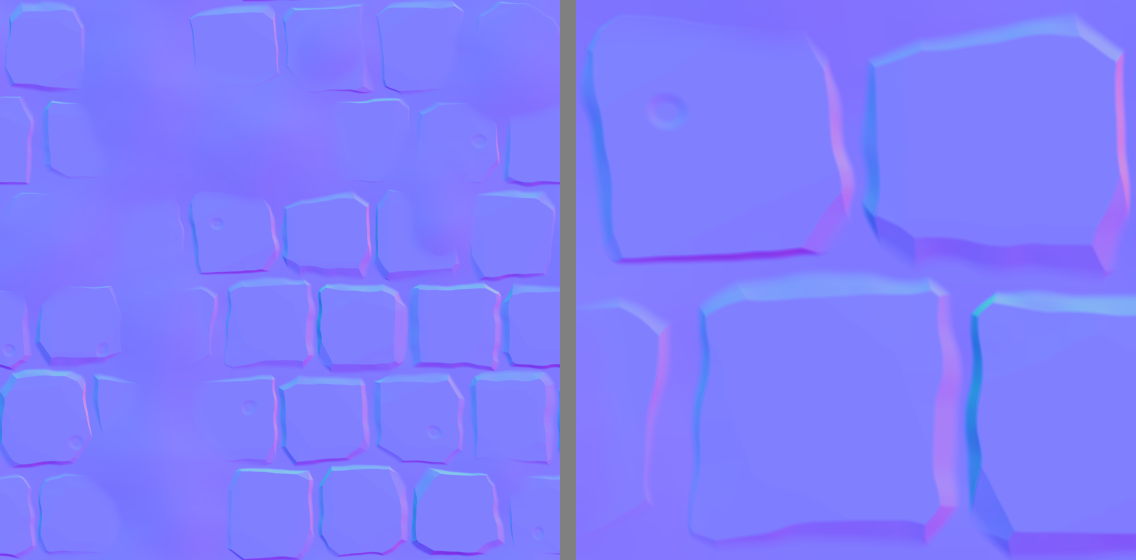
Left, the full canvas; right, a detail of the centre.
Write a Shadertoy shader that draws this texture map.

```glsl
float hash(vec2 c) {
    vec3 a = fract(c.xyx * 0.1031);
    a += dot(a, a.yzx + 33.33);
    return fract((a.x + a.y) * a.z);
}

// Value noise that wraps after the given period
float noise(vec2 p, float period) {
    vec2 i = floor(p), f = fract(p);
    f = f * f * f * (f * (f * 6.0 - 15.0) + 10.0);
    vec2 a = mod(i, period), b = mod(i + 1.0, period);
    return mix(mix(hash(a), hash(vec2(b.x, a.y)), f.x),
               mix(hash(vec2(a.x, b.y)), hash(b), f.x), f.y);
}

float smoothMax(float a, float b, float k) {
    float h = max(k - abs(a - b), 0.0) / k;
    return max(a, b) + h * h * k * 0.25;
}

// Flat-topped block cut by twelve bevel planes
float stoneHeight(vec2 p) {
    // Uneven joints and chipped edges
    p += 0.09 * (vec2(noise(p, 6.0), noise(p + 3.0, 6.0)) - 0.5);
    p += 0.035 * (vec2(noise(p * 6.0, 36.0), noise(p * 6.0 + 9.0, 36.0)) - 0.5);

    p.x -= 0.39 * mod(floor(p.y) + 1.0, 2.0);
    vec2 cell = mod(floor(p), 6.0);
    vec2 q = fract(p) - 0.5;
    float top = 0.043 + 0.016 * hash(cell + 17.0);
    float roundness = hash(cell + 29.0);
    float h = min(top, 0.03 + 0.9 * (0.49 - max(abs(q.x), abs(q.y))));

    for (int k = 0; k < 12; k++) {
        vec2 seed = cell + float(k) * vec2(7.0, 13.0);
        float turn = hash(seed + 41.0) - 0.5;
        float cut = hash(seed + 53.0);
        float steep = hash(seed + 67.0);
        bool corner = k % 3 != 0;
        float angle = float(k) * 0.5236 + turn * (corner ? 0.3 : 0.1);
        float along = dot(q, vec2(cos(angle), sin(angle)));
        float reach = corner ? mix(0.66, 0.51, 0.5 * roundness + 0.5 * cut)
                             : mix(0.462, 0.492, cut);
        // Each bevel meets the sand at its reach
        h = min(h, 0.027 + (reach - along) * mix(0.22, 0.85, steep * steep));
        // Faint worn facets on the face
        if (hash(seed + 79.0) > 0.75) h = min(h, top - 0.025 * (along - 0.3));
    }

    // Shallow round pit on some stones
    if (hash(cell + 91.0) > 0.72) {
        vec2 pit = 0.65 * (vec2(hash(cell + 97.0), hash(cell + 103.0)) - 0.5);
        h -= 0.004 * (1.0 - smoothstep(0.035, 0.085, length(q - pit)));
    }
    return h;
}

// Drifted sand: xy centre, z radius, w height
float sandHeight(vec2 p) {
    const vec4 mounds[12] = vec4[12](
        vec4(1.4, 5.4, 0.6, 0.05), vec4(1.6, 4.6, 0.75, 0.04),
        vec4(2.8, 4.5, 0.7, 0.055), vec4(5.5, 5.4, 0.7, 0.05),
        vec4(0.5, 3.3, 0.7, 0.045), vec4(1.8, 2.5, 0.6, 0.05),
        vec4(1.6, 1.2, 0.7, 0.045), vec4(4.7, 3.5, 0.4, 0.035),
        vec4(3.6, 5.5, 0.5, 0.04), vec4(4.7, 4.2, 0.6, 0.03),
        vec4(1.9, 0.4, 0.5, 0.035), vec4(5.4, 1.0, 0.5, 0.025));
    float h = 0.018 + 0.012 * noise(p * vec2(1.0, 2.0), 12.0)
                    + 0.005 * noise(p * 3.0, 18.0);
    for (int i = 0; i < 12; i++) {
        vec2 d = mod(p - mounds[i].xy + 3.0, 6.0) - 3.0;
        h += mounds[i].w * exp(-dot(d, d) / (mounds[i].z * mounds[i].z));
    }
    return h;
}

float height(vec2 p) {
    return smoothMax(stoneHeight(p), sandHeight(p), 0.006);
}

void mainImage(out vec4 fragColor, in vec2 fragCoord) {
    vec2 p = fragCoord / iResolution.xy * 6.0;

    // Surface slope from central differences
    vec2 e = vec2(0.007, 0.0);
    vec2 slope = vec2(height(p + e.xy) - height(p - e.xy),
                      height(p + e.yx) - height(p - e.yx)) / (2.0 * e.x);

    // Bare sand leans slightly down the wall
    slope.y += 0.045 * smoothstep(-0.002, 0.006, sandHeight(p) - stoneHeight(p));

    vec3 normal = normalize(vec3(-slope, 1.0));
    fragColor = vec4(normal * 0.5 + 0.5, 1.0);
}
```
